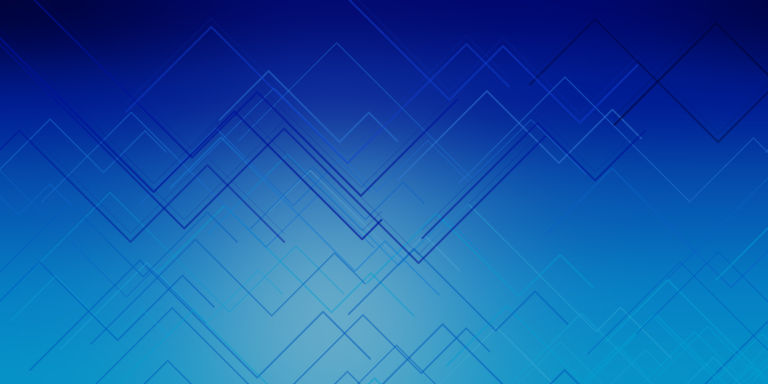
A Shadertoy shader for this background:

```glsl
// Deep blue to cyan backdrop with a pale glow, crossed by thin diagonal zigzags.
// A few long zigzags set the layout; a hashed loop scatters smaller ones,
// all built from distances to 45 degree segments.

const vec3 NAVY = vec3(0.0, 0.03, 0.44);
const vec3 INK = vec3(0.0, 0.01, 0.20);
const vec3 ROYAL = vec3(0.0, 0.11, 0.58);
const vec3 AZURE = vec3(0.02, 0.33, 0.69);
const vec3 CYAN = vec3(0.02, 0.50, 0.77);
const vec3 AQUA = vec3(0.02, 0.57, 0.78);
const vec3 PALE = vec3(0.46, 0.69, 0.79);
const vec3 INDIGO = vec3(0.0, 0.07, 0.60);
const vec3 BRIGHT = vec3(0.06, 0.24, 0.82);

float hash(float n) {
    return fract(sin(n * 12.9898 + 4.137) * 43758.5453);
}

float segmentDistance(vec2 p, vec2 a, vec2 b) {
    vec2 ab = b - a;
    float t = clamp(dot(p - a, ab) / max(dot(ab, ab), 1e-6), 0.0, 1.0);
    return length(p - a - t * ab);
}

// Each step runs right by its size; its sign sends it up or down.
float zigzagDistance(vec2 p, vec2 start, vec4 steps) {
    float d = 1e3;
    for (int i = 0; i < 4; i++) {
        vec2 next = start + vec2(abs(steps[i]), steps[i]);
        d = min(d, segmentDistance(p, start, next));
        start = next;
    }
    return d;
}

float strokeMask(float d, float halfWidth, float pixel) {
    return clamp((halfWidth - d) / pixel + 0.5, 0.0, 1.0);
}

vec3 drawZigzag(vec3 base, vec2 p, vec2 start, vec4 steps,
                vec3 ink, float opacity, float pixel) {
    float d = zigzagDistance(p, start, steps);
    float echo = zigzagDistance(p, start + vec2(0.0, 0.022), steps);
    float mask = strokeMask(d, 0.0026, pixel);
    mask = max(mask, 0.3 * strokeMask(echo, 0.0015, pixel));
    return mix(base, ink, opacity * mask);
}

vec3 backdrop(vec2 p) {
    vec3 color = mix(AQUA, CYAN, smoothstep(0.0, 0.28, p.y));
    color = mix(color, AZURE, smoothstep(0.2, 0.53, p.y));
    color = mix(color, ROYAL, smoothstep(0.45, 0.77, p.y));
    color = mix(color, NAVY, smoothstep(0.75, 1.0, p.y));

    // Tall soft glow left of centre
    vec2 g = (p - vec2(0.87, 0.16)) / vec2(0.40, 0.43);
    color = mix(color, PALE, 0.84 * exp(-dot(g, g)));

    // Dark upper corners
    float side = smoothstep(0.3, 1.15, abs(p.x - 1.13));
    return mix(color, INK, 0.85 * side * smoothstep(0.68, 1.02, p.y));
}

// Small zigzags, denser towards the bottom and tinted by height
vec3 scatterZigzags(vec3 color, vec2 p, float pixel) {
    const int COUNT = 54;
    for (int i = 0; i < COUNT; i++) {
        float n = float(i) * 5.0;
        float spread = fract(float(i) * 0.618034 + 0.13);
        vec2 start = vec2(spread * 2.3 - 0.3,
                          0.88 * pow(hash(n), 1.35) - 0.16);
        float rise = mix(0.10, 0.30, hash(n + 1.0));
        float fall = mix(0.12, 0.36, hash(n + 2.0));
        vec4 steps = vec4(rise, -fall, 0.6 * rise, -0.4 * fall);
        float tone = hash(n + 3.0);
        float height = start.y + rise;

        vec3 ink = mix(vec3(0.0, 0.62, 0.82), vec3(0.0, 0.36, 0.74), step(0.55, tone));
        ink = mix(ink, vec3(0.10, 0.42, 0.82), smoothstep(0.45, 0.75, height));
        float nearGlow = exp(-6.0 * dot(start - vec2(0.72, 0.1), start - vec2(0.72, 0.1)));
        ink = mix(ink, vec3(0.60, 0.72, 0.86), nearGlow * step(tone, 0.28));

        float halfWidth = mix(0.0013, 0.0025, hash(n + 4.0));
        float d = zigzagDistance(p, start, steps);
        color = mix(color, ink, 0.52 * strokeMask(d, halfWidth, pixel));
    }
    return color;
}

void mainImage(out vec4 fragColor, in vec2 fragCoord) {
    vec2 p = fragCoord / iResolution.y;
    p.x *= 2.0 * iResolution.y / iResolution.x;
    float pixel = 1.0 / iResolution.y;

    vec3 color = scatterZigzags(backdrop(p), p, pixel);

    // Long indigo zigzags across the left and middle
    color = drawZigzag(color, p, vec2(0.0, 0.90), vec4(-0.40, 0.21, -0.333, 0.05), INDIGO, 0.65, pixel);
    color = drawZigzag(color, p, vec2(0.09, 1.0), vec4(-0.41, 0.17, -0.27, 0.25), INDIGO, 0.60, pixel);
    color = drawZigzag(color, p, vec2(0.0, 0.885), vec4(-0.48, 0.26, -0.35, 0.33), INDIGO, 0.55, pixel);
    color = drawZigzag(color, p, vec2(1.10, 0.38), vec4(0.30, -0.15, 0.13, 0.0), INDIGO, 0.55, pixel);
    color = drawZigzag(color, p, vec2(0.0, 0.61), vec4(0.05, -0.29, 0.20, -0.20), INDIGO, 0.45, pixel);

    // Dark peaks at the right
    color = drawZigzag(color, p, vec2(1.60, 0.675), vec4(0.265, -0.20, 0.0, 0.0), INK, 0.55, pixel);
    color = drawZigzag(color, p, vec2(1.38, 0.78), vec4(0.17, -0.32, 0.14, 0.0), INK, 0.40, pixel);

    // Brighter strokes on the dark upper part
    color = drawZigzag(color, p, vec2(0.33, 0.71), vec4(0.22, -0.355, 0.31, -0.11), BRIGHT, 0.45, pixel);
    color = drawZigzag(color, p, vec2(0.91, 1.0), vec4(-0.26, 0.14, -0.20, 0.15), BRIGHT, 0.50, pixel);

    fragColor = vec4(color, 1.0);
}
```
